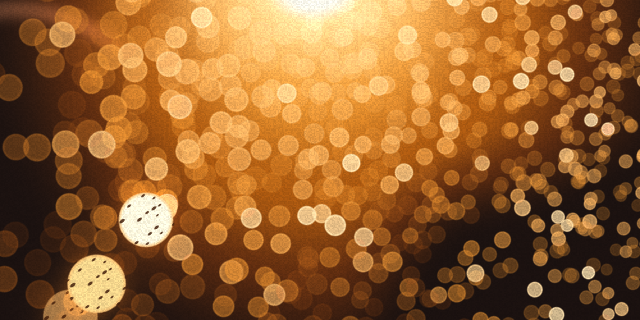
Write a WebGL 1 fragment shader that draws this background.

```glsl
precision highp float;
uniform vec2 u_resolution;

#define LAYERS 6
#define CELL 0.1
#define LIGHT vec2(0.98, 1.03)
#define RADIUS_LEFT 0.046
#define RADIUS_RIGHT 0.021
#define EDGE_BLUR 0.0012
#define SPECK_CELL 0.026
#define GRAIN_SCALE 250.0
#define GRAIN 0.07

const vec3 NIGHT = vec3(0.10, 0.065, 0.06);
const vec3 BROWN = vec3(0.36, 0.165, 0.06);
const vec3 AMBER = vec3(0.66, 0.34, 0.06);
const vec3 GOLD = vec3(0.89, 0.56, 0.17);
const vec3 EMBER = vec3(0.62, 0.29, 0.07);
const vec3 HONEY = vec3(0.93, 0.58, 0.19);
const vec3 PEACH = vec3(0.99, 0.74, 0.43);
const vec3 CREAM = vec3(1.0, 0.90, 0.70);

float hash(vec2 p) {
  return fract(sin(dot(p, vec2(127.1, 311.7))) * 43758.5453);
}

vec2 hash2(vec2 p) {
  return vec2(hash(p), hash(p + 37.3));
}

float disc(float dist, float radius) {
  float blur = EDGE_BLUR + 0.6 / u_resolution.y;
  return 1.0 - smoothstep(radius - blur, radius + blur, dist);
}

// Warmth of the air: wide around the light, fading into dark corners
float warmth(vec2 p) {
  vec2 e = (p - vec2(0.98, 0.98)) / vec2(p.x > 0.98 ? 0.86 : 0.74, 0.84);
  float corner = smoothstep(1.0, 1.5, p.x) * smoothstep(0.65, 0.15, p.y);
  return exp(-dot(e, e)) * (1.0 - 0.7 * corner);
}

vec3 backdrop(vec2 p) {
  float heat = warmth(p);
  vec3 col = mix(NIGHT, BROWN, smoothstep(0.12, 0.40, heat));
  col = mix(col, AMBER, smoothstep(0.32, 0.62, heat));
  col = mix(col, GOLD, smoothstep(0.60, 0.95, heat));

  // Pale curved streak in the upper left
  float arc = length((p - vec2(0.04, 0.58)) * vec2(0.9, 1.0)) - 0.39;
  float streak = exp(-arc * arc * 900.0) * smoothstep(0.78, 0.92, p.y);
  return col + vec3(0.24, 0.15, 0.10) * streak;
}

// Scattered translucent discs, shrinking towards the right
vec3 addBokeh(vec3 col, vec2 p) {
  for (int layer = 0; layer < LAYERS; layer++) {
    vec2 shift = vec2(0.37, 0.61) * float(layer);
    vec2 base = floor(p / CELL + shift);
    for (int j = -1; j <= 1; j++) {
      for (int i = -1; i <= 1; i++) {
        vec2 id = base + vec2(float(i), float(j));
        vec2 seed = id + 19.7 * float(layer);
        vec2 center = (id - shift + hash2(seed)) * CELL;
        vec2 rnd = hash2(seed + 71.9);
        float right = smoothstep(1.0, 1.8, center.x);
        float heat = max(warmth(center), 0.60 * right);

        float density = mix(0.46, 0.82, right) * smoothstep(-0.1, 0.4, center.x);
        density *= mix(0.5, 1.0, smoothstep(0.0, 0.5, center.y));
        float present = step(hash(seed + 5.3), density);

        float radius = mix(RADIUS_LEFT, RADIUS_RIGHT, clamp(center.x / 1.9, 0.0, 1.0));
        radius *= mix(0.86, 1.06, rnd.x);
        float dist = length(p - center);
        float rim = smoothstep(0.72, 0.97, dist / radius);

        // Hotter and luckier discs turn from ember to honey to peach to cream
        float glow = heat + 0.45 * (rnd.y - 0.5);
        vec3 tint = mix(EMBER, HONEY, smoothstep(0.05, 0.45, glow));
        tint = mix(tint, PEACH, smoothstep(0.45, 0.85, glow));
        tint = mix(tint, CREAM, smoothstep(0.84, 0.98, rnd.y) * smoothstep(0.15, 0.5, heat));
        float alpha = mix(0.25, 0.92, rnd.y * rnd.y) * mix(0.6, 1.0, smoothstep(0.1, 0.5, heat));
        alpha = min(alpha * (0.88 + 0.3 * rim), 1.0);
        col = mix(col, max(col, tint), present * alpha * disc(dist, radius));
      }
    }
  }
  return col;
}

// Small tilted flecks, one per cell of a fine grid
float specks(vec2 q) {
  vec2 g = mat2(0.8, -0.6, 0.6, 0.8) * q / SPECK_CELL;
  vec2 id = floor(g);
  vec2 d = fract(g) - 0.5 - 0.3 * (hash2(id + 3.1) - 0.5);
  float size = mix(0.14, 0.30, hash(id + 8.4));
  float fleck = 1.0 - smoothstep(size - 0.1, size + 0.1, length(d * vec2(0.75, 1.5)));
  return fleck * step(hash(id + 14.2), 0.42);
}

// Large bright disc with a warm rim and dark flecks
vec3 addLamp(vec3 col, vec2 p, vec2 center, float radius, vec3 tint, float alpha) {
  vec2 q = p - center;
  float dist = length(q);
  col += AMBER * 0.25 * alpha * exp(-max(dist - radius, 0.0) * 32.0);
  vec3 face = mix(tint, PEACH, smoothstep(0.84, 1.0, dist / radius) * 0.7);
  col = mix(col, face, alpha * disc(dist, radius));
  return mix(col, BROWN * 0.7, 0.85 * specks(q) * disc(dist, radius * 1.05));
}

void main() {
  vec2 p = gl_FragCoord.xy / u_resolution.y;
  vec3 col = addBokeh(backdrop(p), p);

  // Lamps in the lower left
  col = addLamp(col, p, vec2(0.22, 0.01), 0.085, PEACH, 0.55);
  col = addLamp(col, p, vec2(0.302, 0.113), 0.091, vec3(1.0, 0.88, 0.58), 0.95);
  col = addLamp(col, p, vec2(0.456, 0.313), 0.085, vec3(1.0, 0.98, 0.88), 1.0);

  // Light at the top: broad haze, then a white core
  float dist = length((p - LIGHT) * vec2(0.68, 1.0));
  col = mix(col, CREAM, 0.95 * exp(-dist * dist * 20.0));
  col += vec3(0.16, 0.10, 0.03) * exp(-dist * 3.5);
  col = mix(col, vec3(1.0, 0.99, 0.94), 1.0 - smoothstep(0.05, 0.11, dist));

  // Fine grain
  float grain = hash(floor(p * GRAIN_SCALE)) - 0.5;
  col *= 1.0 + 2.0 * GRAIN * grain;
  gl_FragColor = vec4(clamp(col, 0.0, 1.0), 1.0);
}
```
